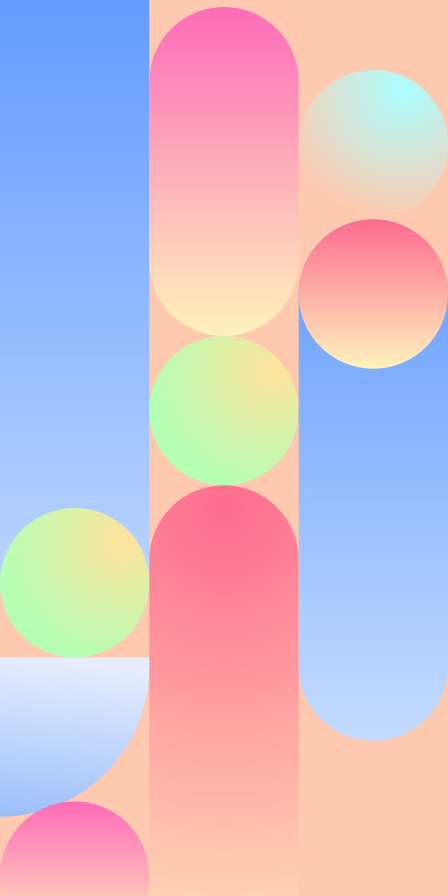
Write a Shadertoy shader that draws this background.

```glsl
const vec3 PEACH  = vec3(1.00, 0.79, 0.69);
const vec3 BLUE   = vec3(0.39, 0.61, 1.00);
const vec3 SKY    = vec3(0.77, 0.86, 1.00);
const vec3 PINK   = vec3(0.99, 0.42, 0.72);
const vec3 CREAM  = vec3(1.00, 0.95, 0.74);
const vec3 ROSE   = vec3(0.99, 0.42, 0.56);
const vec3 SAND   = vec3(1.00, 0.83, 0.70);
const vec3 MINT   = vec3(0.71, 1.00, 0.71);
const vec3 HONEY  = vec3(1.00, 0.89, 0.61);
const vec3 CYAN   = vec3(0.67, 1.00, 1.00);
const vec3 MIST   = vec3(0.90, 0.93, 1.00);
const vec3 STEEL  = vec3(0.61, 0.75, 0.98);

// Distance to an upright pill one column wide; a height of 1 gives a disc
float pill(vec2 p, float centerX, float top, float bottom) {
    float nearestY = clamp(p.y, bottom + 0.5, top - 0.5);
    return length(p - vec2(centerX, nearestY)) - 0.5;
}

// Distance to a slab with a flat top and a round lower right corner
float roundedSlab(vec2 p, float top, float cornerY) {
    vec2 q = max(vec2(p.x, cornerY - p.y), 0.0);
    return max(length(q) - 1.0, p.y - top);
}

vec3 verticalFade(float y, float top, float bottom, vec3 upper, vec3 lower) {
    return mix(upper, lower, clamp((top - y) / (top - bottom), 0.0, 1.0));
}

vec3 radialFade(vec2 p, vec2 center, float radius, vec3 inner, vec3 outer) {
    return mix(inner, outer, clamp(length(p - center) / radius, 0.0, 1.0));
}

// Paint a shape over the base with a smooth edge
vec3 paint(vec3 base, vec3 color, float dist, float pixel) {
    return mix(base, color, clamp(0.5 - dist / pixel, 0.0, 1.0));
}

// Mint disc lit from the upper right
vec3 paintMintDisc(vec3 base, vec2 p, vec2 center, float pixel) {
    vec3 color = radialFade(p, center + vec2(0.33, 0.27), 0.83, HONEY, MINT);
    return paint(base, color, length(p - center) - 0.5, pixel);
}

// Pill filled with a fade along its full height
vec3 paintPill(vec3 base, vec2 p, float x, float top, float bottom,
               vec3 upper, vec3 lower, float pixel) {
    vec3 color = verticalFade(p.y, top, bottom, upper, lower);
    return paint(base, color, pill(p, x, top, bottom), pixel);
}

void mainImage(out vec4 fragColor, in vec2 fragCoord) {
    // Three columns of unit width, six units high
    vec2 p = fragCoord / iResolution.xy * vec2(3.0, 6.0);
    float pixel = 3.0 / iResolution.x;
    vec3 color = PEACH;

    // Left column
    vec3 leftBlue = verticalFade(p.y, 6.0, 1.6, BLUE, SKY);
    color = paint(color, leftBlue, pill(p, 0.5, 7.0, 1.6), pixel);
    color = paintMintDisc(color, p, vec2(0.5, 2.098), pixel);
    vec3 slabColor = verticalFade(p.y + 0.12 * p.x, 1.62, 0.55, MIST, STEEL);
    color = paint(color, slabColor, roundedSlab(p, 1.598, 1.531), pixel);
    color = paintPill(color, p, 0.5, 0.633, -0.367, PINK, CREAM, pixel);

    // Middle column
    color = paintPill(color, p, 1.5, 5.953, 3.75, PINK, CREAM, pixel);
    color = paintMintDisc(color, p, vec2(1.5, 3.25), pixel);
    vec3 roseGlow = radialFade(p, vec2(1.5, 2.6), 2.7, ROSE, SAND);
    color = paint(color, roseGlow, pill(p, 1.5, 2.75, -1.0), pixel);

    // Right column
    color = paintPill(color, p, 2.5, 4.531, 1.039, BLUE, SKY, pixel);
    vec3 cyanGlow = radialFade(p, vec2(2.7, 5.4), 0.88, CYAN, PEACH);
    color = paint(color, cyanGlow, pill(p, 2.5, 5.531, 4.531), pixel);
    color = paintPill(color, p, 2.5, 4.531, 3.531, ROSE, CREAM, pixel);

    fragColor = vec4(color, 1.0);
}
```
